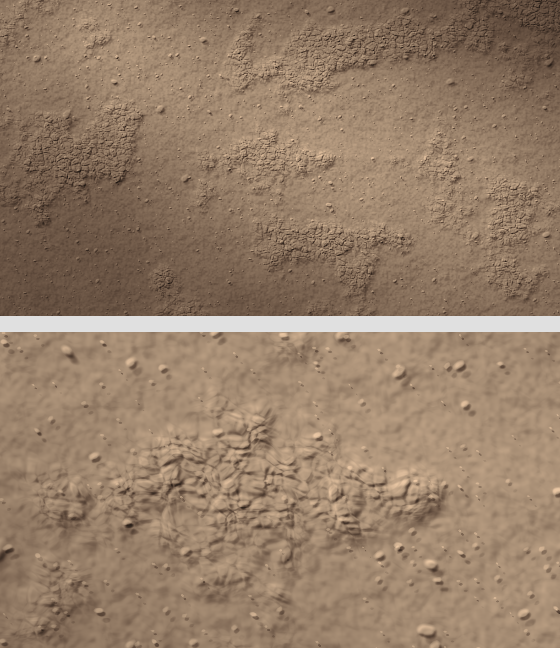
Top, the full canvas; bottom, a detail of the centre.
This texture is drawn by a Shadertoy shader. Its source:

```glsl
vec2 hash2(vec2 p) {
    vec3 q = fract(p.xyx * vec3(0.1031, 0.1030, 0.0973));
    q += dot(q, q.yzx + 33.33);
    return fract((q.xx + q.yz) * q.zy);
}

float noise(vec2 p) {
    vec2 i = floor(p), f = fract(p);
    f = f * f * (3.0 - 2.0 * f);
    float low = mix(hash2(i).x, hash2(i + vec2(1, 0)).x, f.x);
    float high = mix(hash2(i + vec2(0, 1)).x, hash2(i + vec2(1, 1)).x, f.x);
    return mix(low, high, f.y);
}

float fbm(vec2 p, int octaves) {
    float sum = 0.0, amp = 0.5, total = 0.0;
    for (int i = 0; i < octaves; i++) {
        sum += amp * noise(p);
        total += amp;
        p = mat2(1.6, 1.2, -1.2, 1.6) * p + 17.3;
        amp *= 0.55;
    }
    return sum / total;
}

vec2 rotate(vec2 p, float angle) {
    float c = cos(angle), s = sin(angle);
    return vec2(c * p.x + s * p.y, c * p.y - s * p.x);
}

// Soft tilted ellipse
float blob(vec2 p, vec2 center, vec2 radii, float angle) {
    vec2 q = rotate(p - center, angle) / radii;
    return exp(-dot(q, q));
}

// Cracked lumps of uneven height
float clods(vec2 p) {
    vec2 cell = floor(p), f = fract(p);
    float nearest = 8.0, second = 8.0, lump = 0.0;
    for (int y = -1; y <= 1; y++)
    for (int x = -1; x <= 1; x++) {
        vec2 offset = vec2(x, y);
        vec2 seed = hash2(cell + offset);
        float d = length(offset + 0.1 + 0.8 * seed - f);
        if (d < nearest) {
            second = nearest;
            nearest = d;
            lump = fract(seed.x * 7.3 + seed.y * 5.1);
        } else {
            second = min(second, d);
        }
    }
    return smoothstep(0.02, 0.4, second - nearest) * (0.3 + 0.7 * lump);
}

// Sparse stones, at most one per grid cell
float pebbles(vec2 p, float share) {
    vec2 cell = floor(p);
    vec2 seed = hash2(cell + 71.0), place = hash2(cell + 137.0);
    vec2 q = rotate(fract(p) - mix(vec2(0.3), vec2(0.7), place), seed.y * 1.6 - 0.8);
    float radius = mix(0.09, 0.23, seed.y * seed.y);
    float d = length(q * vec2(0.8, 1.25)) + 0.07 * (noise(p * 7.0) - 0.5);
    return step(seed.x, share) * smoothstep(radius, radius * 0.35, d);
}

// Where the ground is broken up
float roughness(vec2 p) {
    float zones = blob(p, vec2(1.02, 0.81), vec2(0.46, 0.11), 0.27)
        + blob(p, vec2(0.20, 0.50), vec2(0.34, 0.15), 0.30)
        + 0.6 * blob(p, vec2(0.80, 0.48), vec2(0.20, 0.22), 0.0)
        + 0.65 * blob(p, vec2(0.85, 0.16), vec2(0.36, 0.15), 0.2)
        + 0.8 * blob(p, vec2(1.55, 0.34), vec2(0.20, 0.12), -0.2)
        + 0.9 * blob(p, vec2(1.70, 0.88), vec2(0.17, 0.15), 0.0)
        + 0.7 * blob(p, vec2(1.70, 0.06), vec2(0.22, 0.14), 0.3);
    return smoothstep(0.60, 0.86, fbm(p * 8.0 + 3.0, 5) + 0.31 * zones);
}

float groundHeight(vec2 p) {
    float rough = roughness(p);
    vec2 warped = p + 0.012 * vec2(noise(p * 45.0), noise(p * 45.0 + 9.0));
    float lumps = 0.6 * clods(warped * vec2(42.0, 56.0)) + 0.4 * clods(warped * vec2(85.0, 110.0));
    float streaks = noise(rotate(p, 0.42) * vec2(7.0, 75.0));
    float grain = 0.22 * noise(p * 70.0) + 0.24 * noise(p * 150.0);
    float stones = 0.9 * pebbles(p * 13.0, 0.10) + 0.75 * pebbles(p * 31.0, 0.17)
        + 0.5 * pebbles(p * 58.0 + 5.0, 0.20);
    return 0.75 * rough + lumps * (0.10 + 1.05 * rough) + 0.10 * streaks + grain + stones
        + 0.9 * fbm(p * 10.0, 3);
}

// Broad pools of light over the dim ground
float illumination(vec2 p) {
    float glow = 0.41
        + 0.23 * blob(p, vec2(1.12, 0.52), vec2(0.68, 0.40), -0.25)
        + 0.17 * blob(p, vec2(0.30, 0.88), vec2(0.52, 0.30), -0.3)
        + 0.07 * blob(p, vec2(1.60, 0.30), vec2(0.40, 0.35), 0.0)
        - 0.06 * blob(p, vec2(1.75, 0.98), vec2(0.35, 0.25), 0.0);
    return glow + 0.09 * (fbm(p * 3.0 + 11.0, 4) - 0.5);
}

vec3 earthColor(float tone) {
    float warmth = smoothstep(0.22, 0.70, tone);
    return tone * mix(vec3(1.0, 0.765, 0.61), vec3(1.0, 0.85, 0.70), warmth);
}

void mainImage(out vec4 fragColor, in vec2 fragCoord) {
    vec2 p = fragCoord / iResolution.y;
    vec2 toLight = normalize(vec2(-0.6, 0.8));

    // Relief lit from the upper left, near slopes and longer shadows
    float h = groundHeight(p);
    float slope = h - groundHeight(p + toLight * 0.0045);
    float shadow = h - groundHeight(p + toLight * 0.013);
    float relief = 0.65 * slope + 0.30 * shadow;
    float shade = 1.0 + (relief > 0.0 ? 0.38 : 0.80) * relief;

    float tone = illumination(p) * clamp(shade, 0.28, 1.35);
    tone *= 0.98 + 0.08 * noise(p * 190.0);
    fragColor = vec4(earthColor(tone), 1.0);
}
```
